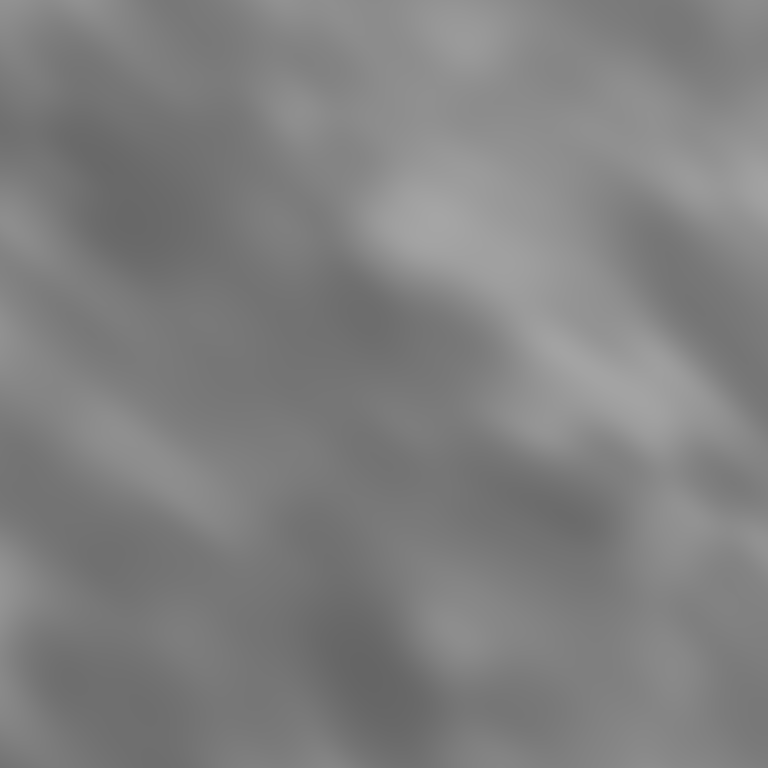
A three.js fragment shader for this texture:

```glsl
// Soft grey cloud texture with blurred streaks falling from upper left to lower right.
// Layers of smooth value noise, stretched along the streak axis and gently warped,
// are added to a broad light trend and mapped to a grey tone with a bright tail.
varying vec2 vUv;

const vec2 STREAK_AXIS = vec2(0.78, -0.62);
const vec2 LIGHT_TREND = vec2(0.75, 0.95);
const float SHADOW_FLOOR = 0.30;
const float MID_LIFT = 0.19;
const float TONE_CONTRAST = 0.26;

float hash(vec2 cell) {
  vec3 p = fract(vec3(cell.xyx) * 0.1031);
  p += dot(p, p.yzx + 33.33);
  return fract((p.x + p.y) * p.z);
}

// Smooth noise centred on zero, from -0.5 to 0.5
float valueNoise(vec2 p) {
  vec2 cell = floor(p);
  vec2 f = fract(p);
  vec2 fade = f * f * f * (f * (f * 6.0 - 15.0) + 10.0);
  float low = mix(hash(cell), hash(cell + vec2(1.0, 0.0)), fade.x);
  float high = mix(hash(cell + vec2(0.0, 1.0)), hash(cell + vec2(1.0, 1.0)), fade.x);
  return mix(low, high, fade.y) - 0.5;
}

// Coordinates measured along and across the given axis
vec2 alignTo(vec2 p, vec2 axis) {
  return vec2(dot(p, axis), dot(p, vec2(-axis.y, axis.x)));
}

// Slow layered sines bend the streaks
vec2 bend(vec2 p, float amount) {
  return p + amount * vec2(sin(p.y * 9.0 + 1.3) + 0.5 * sin(p.x * 14.0),
                           sin(p.x * 8.0 + 4.1) + 0.5 * sin(p.y * 13.0 + 2.0));
}

float cloudLevel(vec2 uv) {
  vec2 p = alignTo(bend(uv, 0.018), STREAK_AXIS);
  float patches = valueNoise(uv * vec2(4.2, 3.4) + 17.3);
  float streaks = valueNoise(p * vec2(4.0, 8.0) + 41.7);
  float wisps = valueNoise(p * vec2(8.0, 14.0) + 73.1);
  return 2.6 * patches + 3.1 * streaks + 1.5 * wisps + dot(uv - 0.5, LIGHT_TREND);
}

void main() {
  float tone = SHADOW_FLOOR + MID_LIFT * exp(TONE_CONTRAST * cloudLevel(vUv));
  gl_FragColor = vec4(vec3(clamp(tone, 0.36, 0.72)), 1.0);
}
```
